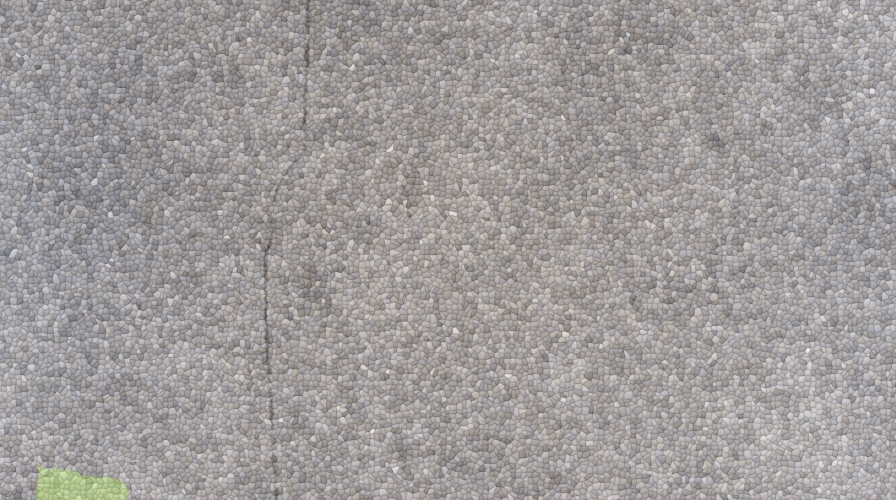
Write a Shadertoy shader that draws this texture.

```glsl
// Worn grey asphalt with fine grains, a thin crack, dark stains and a green paint patch.

const vec3 ASPHALT_TINT = vec3(1.018, 0.988, 0.986);
const vec3 COOL_SHIFT = vec3(-0.020, -0.002, 0.024);
const vec3 PAINT_GREEN = vec3(0.67, 0.75, 0.52);
const float MEAN_TONE = 0.622;
const float GRAINS_PER_HEIGHT = 92.0;

// Stains: centre x, centre y, radius, in canvas heights
const vec3 STAINS[6] = vec3[6](
    vec3(1.615, 0.800, 0.060), vec3(1.470, 0.725, 0.050),
    vec3(0.625, 0.410, 0.060), vec3(0.805, 0.090, 0.026),
    vec3(0.597, 0.165, 0.016), vec3(1.687, 0.860, 0.012));

float hash(vec2 p) {
    vec3 q = fract(vec3(p.xyx) * 0.1031);
    q += dot(q, q.yzx + 33.33);
    return fract((q.x + q.y) * q.z);
}

float noise(vec2 p) {
    vec2 i = floor(p), f = fract(p);
    f = f * f * (3.0 - 2.0 * f);
    return mix(mix(hash(i), hash(i + vec2(1, 0)), f.x),
               mix(hash(i + vec2(0, 1)), hash(i + vec2(1, 1)), f.x), f.y);
}

float fbm(vec2 p) {
    float sum = 0.0, amp = 0.5;
    for (int i = 0; i < 4; i++) {
        sum += amp * noise(p);
        p = p * 2.07 + 17.3;
        amp *= 0.5;
    }
    return sum / 0.9375;
}

float softSpot(vec2 p, vec2 centre, vec2 radius) {
    vec2 d = (p - centre) / radius;
    return exp(-dot(d, d));
}

// Stones as rounded cells: each has its own tone, a lit side and dark gaps
vec3 grains(vec2 p) {
    vec2 cell = floor(p), nearestId = cell, toStone = vec2(0);
    float d1 = 9.0, d2 = 9.0;
    for (int y = -1; y <= 1; y++)
    for (int x = -1; x <= 1; x++) {
        vec2 id = cell + vec2(x, y);
        vec2 jitter = vec2(hash(id + 3.7), hash(id + 71.3));
        vec2 offset = p - id - 0.08 - 0.84 * jitter;
        float d = length(offset);
        if (d < d1) { d2 = d1; d1 = d; nearestId = id; toStone = offset; }
        else d2 = min(d2, d);
    }
    float spread = hash(nearestId + 11.1) + hash(nearestId + 47.9) - 1.0;
    float gap = 1.0 - smoothstep(0.0, 0.36, d2 - d1);
    float relief = dot(toStone, vec2(-0.35, 0.94));
    float sparkle = step(0.985, hash(nearestId + 131.0)) * (1.0 - gap);
    float tone = 0.125 * spread + 0.11 * relief - 0.12 * (gap - 0.27) + 0.11 * sparkle;
    float cool = hash(nearestId + 201.0) - 0.5;
    return vec3(tone) + COOL_SHIFT * cool * 1.3;
}

// Broad light, cool and warm areas
vec3 broadTone(vec2 p) {
    float tone = 0.055 * softSpot(p, vec2(1.80, 0.02), vec2(0.50, 0.34));
    tone += 0.040 * softSpot(p, vec2(1.80, 0.98), vec2(0.30, 0.35));
    tone += 0.035 * softSpot(p, vec2(0.0, 0.67), vec2(0.08, 0.12));
    tone += 0.025 * softSpot(p, vec2(0.0, 0.08), vec2(0.40, 0.25));
    tone -= 0.035 * softSpot(p, vec2(0.18, 0.58), vec2(0.35, 0.24));
    tone -= 0.025 * softSpot(p, vec2(0.70, 0.92), vec2(0.50, 0.25));
    tone += 0.10 * (fbm(p * 5.0) - 0.5) + 0.05 * (fbm(p * 24.0 + 9.0) - 0.5);
    float cool = 0.8 * softSpot(p, vec2(0.05, 0.55), vec2(0.35, 0.5))
               + 0.5 * softSpot(p, vec2(1.75, 0.55), vec2(0.25, 0.6))
               - 0.4 * softSpot(p, vec2(0.90, 0.52), vec2(0.45, 0.35));
    return vec3(tone) + COOL_SHIFT * cool;
}

float stains(vec2 p) {
    float dark = 0.0;
    for (int i = 0; i < 6; i++)
        dark += softSpot(p, STAINS[i].xy, STAINS[i].zz);
    return dark * smoothstep(0.25, 0.75, fbm(p * 32.0 + 5.0));
}

float crack(vec2 p) {
    float path = mix(0.550, 0.530, smoothstep(0.0, 0.42, p.y))
               + 0.018 * smoothstep(0.44, 0.60, p.y)
               + 0.062 * smoothstep(0.60, 0.72, p.y)
               + 0.008 * smoothstep(0.75, 1.0, p.y);
    path += 0.018 * (fbm(vec2(p.y * 38.0, 2.5)) - 0.5);
    float width = 0.0020 + 0.0030 * noise(vec2(p.y * 45.0, 8.0));
    float strength = 0.35 + 0.65 * noise(vec2(p.y * 26.0, 31.0));
    return strength * (1.0 - smoothstep(width * 0.4, width * 1.6, abs(p.x - path)));
}

float paintPatch(vec2 p) {
    vec2 q = p + 0.012 * (vec2(noise(p * 80.0), noise(p * 80.0 + 40.0)) - 0.5);
    float top = 0.070 - 0.19 * (q.x - 0.075);
    float inside = min(min(q.x - 0.075, 0.257 - q.x), top - q.y);
    return smoothstep(-0.002, 0.003, inside);
}

vec3 asphalt(vec2 p) {
    vec2 warp = vec2(noise(p * 60.0), noise(p * 60.0 + 23.0)) - 0.5;
    vec3 detail = grains(p * GRAINS_PER_HEIGHT + 0.7 * warp) + broadTone(p);
    detail -= 0.12 * stains(p) + 0.19 * crack(p);
    vec3 road = MEAN_TONE * ASPHALT_TINT + detail;
    vec3 paint = PAINT_GREEN + 0.75 * detail;
    return mix(road, paint, 0.92 * paintPatch(p));
}

void mainImage(out vec4 fragColor, in vec2 fragCoord) {
    // Four samples per pixel smooth the grain edges
    vec3 sum = vec3(0);
    for (int i = 0; i < 4; i++) {
        vec2 shift = vec2(i % 2, i / 2) * 0.5 - 0.25;
        sum += asphalt((fragCoord + shift) / iResolution.y);
    }
    fragColor = vec4(clamp(sum * 0.25, 0.0, 1.0), 1.0);
}
```
